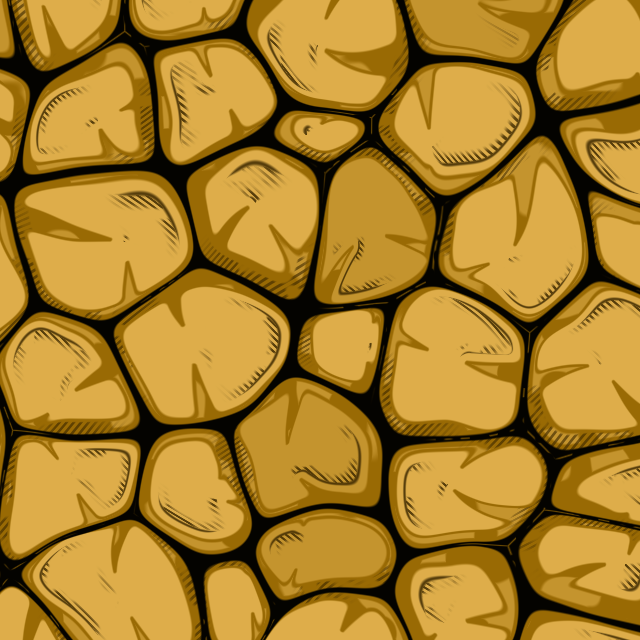
Reproduce this texture procedurally as a three.js fragment shader.

```glsl
// Cartoon wall of rounded ochre stones with black joints, creases and ink hatching
varying vec2 vUv;

const vec2 GRID = vec2(4.6, 5.7);
const float SOFT = 0.0017;
const float ROUNDING = 0.011;
const float TAU = 6.28318;

const vec3 JOINT = vec3(0.015, 0.01, 0.0);
const vec3 INK = vec3(0.24, 0.16, 0.0);
const vec3 RIM = vec3(0.60, 0.415, 0.015);
const vec3 MIDTONE = vec3(0.77, 0.58, 0.18);
const vec3 LIGHT = vec3(0.87, 0.68, 0.29);

struct Stone {
  vec2 local;   // position relative to the stone's site
  vec2 cell;    // identity of the stone
  float edge;   // rounded distance to the border
  float border; // sharp distance to the border
};

float hash(vec2 p) {
  return fract(sin(dot(p, vec2(127.1, 311.7))) * 43758.55);
}

float noise(vec2 p) {
  vec2 i = floor(p), f = fract(p);
  f = f * f * (3.0 - 2.0 * f);
  return mix(mix(hash(i), hash(i + vec2(1, 0)), f.x),
             mix(hash(i + vec2(0, 1)), hash(i + vec2(1, 1)), f.x), f.y);
}

float fill(float d) {
  return smoothstep(-SOFT, SOFT, d);
}

float smoothMin(float a, float b, float k) {
  float h = max(k - abs(a - b), 0.0) / k;
  return min(a, b) - h * h * k * 0.25;
}

// Site position in canvas units, with odd rows shifted
vec2 sitePosition(vec2 cell) {
  vec2 jitter = vec2(hash(cell + 3.1), hash(cell + 17.7));
  return (cell + 0.12 + 0.76 * jitter) / GRID;
}

float siteWeight(vec2 cell) {
  return 0.013 * hash(cell + 41.3);
}

// Weighted Voronoi cell with softened corners
Stone findStone(vec2 p) {
  vec2 base = floor(p * GRID);
  Stone s;
  float best = 100.0;
  for (int j = -2; j <= 2; j++) for (int i = -2; i <= 2; i++) {
    vec2 cell = base + vec2(i, j);
    vec2 r = p - sitePosition(cell);
    float power = dot(r, r) - siteWeight(cell);
    if (power < best) { best = power; s.local = r; s.cell = cell; }
  }
  float sum = 0.0;
  s.border = 1.0;
  for (int j = -2; j <= 2; j++) for (int i = -2; i <= 2; i++) {
    vec2 cell = base + vec2(i, j);
    vec2 r = p - sitePosition(cell);
    float span = length(r - s.local);
    if (span > 0.0001) {
      float d = (dot(r, r) - siteWeight(cell) - best) / (2.0 * span);
      s.border = min(s.border, d);
      sum += exp(-d / ROUNDING);
    }
  }
  s.edge = -ROUNDING * log(sum);
  return s;
}

// Distance to a bent wedge that opens outward from its tip
float crease(vec2 r, float angle, float tip, float bend) {
  float c = cos(angle), s = sin(angle);
  vec2 q = vec2(c * r.x + s * r.y, c * r.y - s * r.x);
  q.y += bend * q.x * q.x;
  return length(vec2(q.y, max(tip - q.x, 0.0))) - 0.003 - 0.17 * max(q.x - tip, 0.0);
}

// Diagonal pen strokes, broken up by noise
float hatch(vec2 p, float slant) {
  float wave = abs(fract(dot(p, vec2(85.0, 95.0 * slant))) - 0.5) * 2.0;
  return smoothstep(0.35, 0.75, wave) * smoothstep(0.25, 0.5, noise(p * 45.0));
}

void main() {
  vec2 warp = vec2(noise(vUv * 8.0), noise(vUv * 8.0 + 31.0)) - 0.5;
  vec2 p = vUv + 0.035 * warp;
  Stone s = findStone(p);
  float seed = hash(s.cell + 7.9), seed2 = hash(s.cell + 23.4);
  float body = s.edge - 0.0025 - 0.004 * noise(vUv * 14.0);

  // Lit face: an uneven inset cut by two creases
  float face = s.edge - 0.020 + 0.034 * (noise(p * 11.0 + seed * 40.0) - 0.5);
  float angle = TAU * seed;
  float cutA = crease(s.local, angle, 0.012 + 0.03 * seed2, 7.0 * (seed2 - 0.5));
  float cutB = crease(s.local, angle + 1.6 + 2.0 * seed2, 0.035, 9.0 * (seed - 0.5));
  face = smoothMin(face, min(cutA, cutB), 0.012);

  // Secondary facets left between face and rim
  float facet = min(min(s.edge - 0.011, -face - 0.005), 0.045 * (noise(p * 21.0 + seed * 9.0) - 0.52));

  vec3 faceColor = mix(LIGHT, MIDTONE, step(0.86, seed2));
  vec3 color = mix(RIM, MIDTONE, fill(facet));
  color = mix(color, faceColor, fill(face));

  // Ink: a tapered contour on the face, hatching beside it and on the far rim
  float side = dot(normalize(s.local + 0.00001), vec2(cos(angle + 4.2), sin(angle + 4.2)));
  float taper = smoothstep(0.45, 0.95, side);
  float contour = fill(mix(-0.003, 0.0018, taper) - abs(face - 0.012));
  float shade = taper * smoothstep(0.010, 0.014, face) * (1.0 - smoothstep(0.018, 0.028, face));
  float rimShade = smoothstep(0.4, 0.9, -side) * fill(-face - 0.004) * fill(0.022 - s.edge);
  float strokes = max(shade * hatch(p, 1.0), 0.75 * rimShade * hatch(p, -1.0));
  color = mix(color, INK, 0.85 * max(contour, strokes));

  // Joints with a few broken ochre specks along their middle
  float speck = fill(0.0008 - s.border) * smoothstep(0.66, 0.76, noise(vUv * 5.0 + 60.0));
  speck *= smoothstep(0.45, 0.6, noise(vUv * 70.0));
  vec3 joint = mix(JOINT, RIM, 0.8 * speck);
  gl_FragColor = vec4(mix(joint, color, fill(body)), 1.0);
}
```
